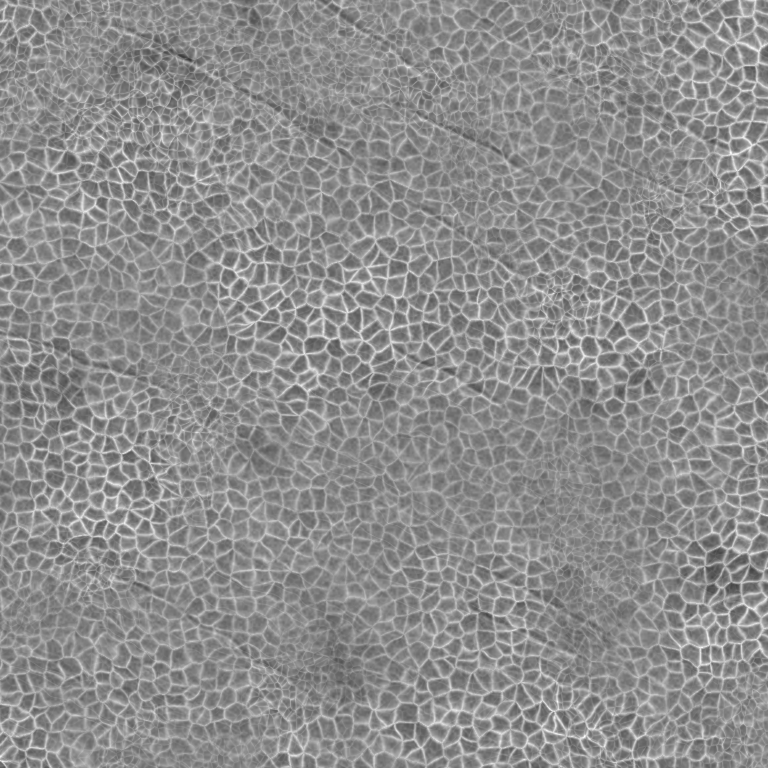
Give the GLSL for this texture, as a three.js fragment shader.

```glsl
// Grey pebbled leather: warped Voronoi grains with pale ridges and dark pits,
// plus a finer wrinkle net, slanting creases, soft smudges and surface grain.
// Everything is lit faintly from above and measured in canvas units.
varying vec2 vUv;

const vec3  TINT = vec3(1.0);
const float MEAN_GREY = 0.565;
const float PIT_GREY = 0.455;
const float SHOULDER_GAIN = 0.14;
const float RIDGE_GAIN = 0.15;
const float RIDGE_WIDTH = 0.085;
const float GRAIN_CELLS = 50.0;
const float FINE_CELLS = 93.0;
const float CELL_JITTER = 0.86;
const float SLANT = -0.46;          // angle of creases, radians
const int   CREASE_COUNT = 15;

vec2 hash2(vec2 p) {
  vec3 q = fract(vec3(p.xyx) * vec3(0.1031, 0.1030, 0.0973));
  q += dot(q, q.yzx + 33.33);
  return fract((q.xx + q.yz) * q.zy);
}

float noise(vec2 p) {
  vec2 i = floor(p), f = fract(p);
  f = f * f * (3.0 - 2.0 * f);
  float low = mix(hash2(i).x, hash2(i + vec2(1.0, 0.0)).x, f.x);
  float high = mix(hash2(i + vec2(0.0, 1.0)).x, hash2(i + 1.0).x, f.x);
  return mix(low, high, f.y);
}

float fbm(vec2 p) {
  float sum = 0.0, gain = 0.5;
  for (int i = 0; i < 4; i++) {
    sum += gain * noise(p);
    p = mat2(1.6, 1.2, -1.2, 1.6) * p + 7.3;
    gain *= 0.5;
  }
  return sum / 0.9375;
}

vec2 cellPoint(vec2 cell) {
  return 0.5 + CELL_JITTER * (hash2(cell + 91.0) - 0.5);
}

// Returns border distance, vertical offset from the seed, and a cell random.
vec3 voronoi(vec2 p) {
  vec2 base = floor(p), f = fract(p), nearCell = vec2(0.0), nearVec = vec2(0.0);
  float best = 9.0;
  for (int j = -1; j <= 1; j++) for (int i = -1; i <= 1; i++) {
    vec2 cell = vec2(float(i), float(j));
    vec2 toSeed = cell + cellPoint(base + cell) - f;
    float d = dot(toSeed, toSeed);
    if (d < best) { best = d; nearCell = cell; nearVec = toSeed; }
  }
  float border = 9.0;
  for (int j = -2; j <= 2; j++) for (int i = -2; i <= 2; i++) {
    vec2 cell = nearCell + vec2(float(i), float(j));
    vec2 toSeed = cell + cellPoint(base + cell) - f;
    vec2 gap = toSeed - nearVec;
    if (dot(gap, gap) > 0.0001)
      border = min(border, dot(0.5 * (nearVec + toSeed), normalize(gap)));
  }
  return vec3(border, -nearVec.y, hash2(base + nearCell + 17.0).x);
}

// Pale ridge lines over a broad shoulder, falling to a dark pit.
float grainGrey(vec2 p) {
  vec3 cell = voronoi(p);
  float line = exp(-pow(cell.x / RIDGE_WIDTH, 2.0));
  float reach = 0.30 + 0.16 * (cell.z - 0.5) - 0.16 * cell.y;
  float shoulder = 1.0 - smoothstep(0.0, max(reach, 0.12), cell.x);
  float patchy = 0.45 + 1.1 * noise(p * 1.3 + 40.0);
  return PIT_GREY + SHOULDER_GAIN * shoulder + RIDGE_GAIN * line * patchy
       + 0.05 * (cell.z - 0.5) - 0.05 * cell.y;
}

// Long thin folds: a pale lip with a shadow on its upper side.
float creases(vec2 p) {
  float sum = 0.0;
  for (int k = 0; k < CREASE_COUNT; k++) {
    vec2 id = vec2(float(k), 5.0);
    vec2 size = hash2(id + 60.0);
    float angle = SLANT + 0.28 * (hash2(id + 30.0).x - 0.5);
    vec2 along = vec2(cos(angle), sin(angle));
    vec2 rel = p - hash2(id * 3.7 + 11.0);
    float t = dot(rel, along);
    float d = dot(rel, vec2(-along.y, along.x));
    d += 0.5 * t * t * (size.y - 0.5) + 0.010 * (noise(vec2(t * 24.0, float(k) * 9.0)) - 0.5);
    float halfLength = mix(0.09, 0.24, size.x);
    float fade = 1.0 - smoothstep(0.4 * halfLength, halfLength, abs(t));
    float lip = exp(-pow(d / 0.0022, 2.0));
    float shade = exp(-pow((d - 0.0048) / 0.0032, 2.0));
    sum += fade * mix(0.4, 1.0, size.y) * (0.12 * lip - 0.11 * shade);
  }
  return sum;
}

void main() {
  vec2 p = vUv;
  vec2 warp = vec2(fbm(p * 9.0 + 3.0), fbm(p * 9.0 + 57.0)) - 0.5;
  vec2 ripple = vec2(noise(p * 75.0), noise(p * 75.0 + 31.0)) - 0.5;
  vec2 q = p + 0.030 * warp + 0.005 * ripple;

  float broad = fbm(p * 5.0 + 21.0);
  float strength = mix(0.55, 1.3, smoothstep(0.25, 0.7, broad));
  float fineShare = 0.12 + 0.40 * smoothstep(0.45, 0.75, fbm(p * 8.0 + 80.0));
  float grain = mix(grainGrey(q * GRAIN_CELLS), grainGrey(q * FINE_CELLS + 13.0), fineShare);
  float grey = MEAN_GREY + strength * (grain - MEAN_GREY);

  // Faint slanted wrinkles, stretched along the crease direction.
  vec2 slanted = mat2(cos(SLANT), -sin(SLANT), sin(SLANT), cos(SLANT)) * q;
  float wrinkle = 1.0 - abs(2.0 * noise(slanted * vec2(13.0, 75.0)) - 1.0);
  grey += 0.05 * (smoothstep(0.75, 1.0, wrinkle) - 0.22);

  grey += creases(p) + 0.10 * (broad - 0.5);
  grey -= 0.09 * smoothstep(0.66, 0.85, fbm(p * 12.0 + 140.0));
  grey += 0.09 * (noise(p * 290.0) - 0.5) + 0.05 * (noise(p * 150.0 + 9.0) - 0.5);
  gl_FragColor = vec4(TINT * clamp(grey, 0.0, 1.0), 1.0);
}
```
